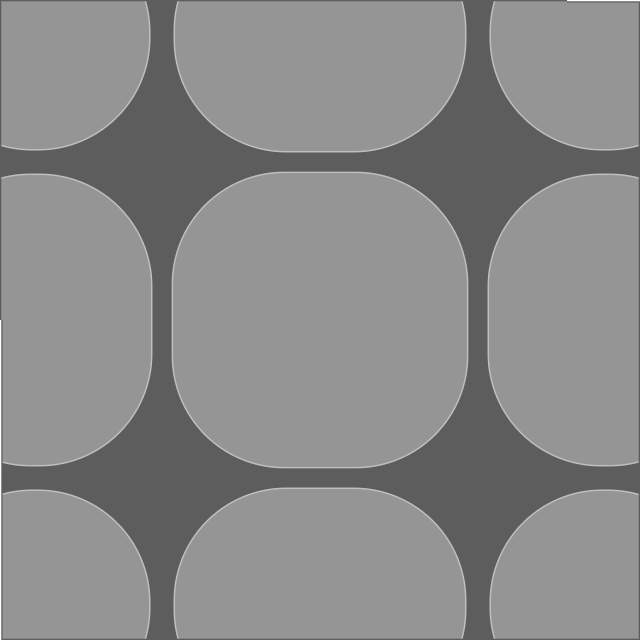
This pattern is drawn by a Shadertoy shader. Its source:

```glsl
const vec3 GAP_COLOR = vec3(0.365);
const vec3 TILE_COLOR = vec3(0.584);
const vec3 RIM_COLOR = vec3(0.75);
const vec3 CHIP_COLOR = vec3(1.0);

const float PERIOD = 0.4948;         // spacing of the gaps
const float CENTER_STEP = 0.4453;    // spacing of the tile centers
const float INNER_HALF = 0.2318;     // half size of the middle tile
const float OUTER_HALF = 0.1835;     // half size of tiles cut by the border
const float OUTER_SHRINK = 0.003;    // extra narrowing along the border
const float CORNER_RADIUS = 0.176;
const float RIM_WIDTH = 0.0023;
const float FRAME_WIDTH = 0.002;
const float LEFT_CHIP_TOP = 0.5;     // worn part of the left frame
const float TOP_CHIP_START = 0.886;  // worn part of the top frame

float roundedBox(vec2 p, vec2 halfSize, float radius) {
    vec2 q = abs(p) - halfSize + radius;
    return length(max(q, 0.0)) + min(max(q.x, q.y), 0.0) - radius;
}

float tileDistance(vec2 uv) {
    vec2 id = round((uv - 0.5) / PERIOD);
    vec2 outer = abs(id);
    vec2 halfSize = mix(vec2(INNER_HALF), vec2(OUTER_HALF), outer);
    halfSize -= OUTER_SHRINK * outer.yx;
    return roundedBox(uv - 0.5 - id * CENTER_STEP, halfSize, CORNER_RADIUS);
}

// Distance inward from the frame, negative inside its worn parts
float frameDistance(vec2 uv) {
    float leftInset = FRAME_WIDTH * step(uv.y, LEFT_CHIP_TOP);
    float topInset = FRAME_WIDTH * step(TOP_CHIP_START, uv.x);
    vec2 low = uv - vec2(leftInset, 0.0);
    vec2 high = 1.0 - uv - vec2(0.0, topInset);
    vec2 nearest = min(low, high);
    return min(nearest.x, nearest.y);
}

// Antialiased coverage of the region where d is negative
float coverage(float d, float pixel) {
    return clamp(0.5 - d / pixel, 0.0, 1.0);
}

void mainImage(out vec4 fragColor, in vec2 fragCoord) {
    vec2 uv = fragCoord / iResolution.xy;
    float pixel = 1.0 / min(iResolution.x, iResolution.y);

    // Tiles with a thin light rim
    float tile = tileDistance(uv);
    vec3 color = mix(GAP_COLOR, RIM_COLOR, coverage(tile, pixel));
    color = mix(color, TILE_COLOR, coverage(tile + RIM_WIDTH, pixel));

    // Thin frame with bare chips
    float frame = frameDistance(uv);
    color = mix(color, GAP_COLOR, coverage(frame - FRAME_WIDTH, pixel));
    color = mix(color, CHIP_COLOR, coverage(frame, pixel));

    fragColor = vec4(color, 1.0);
}
```
